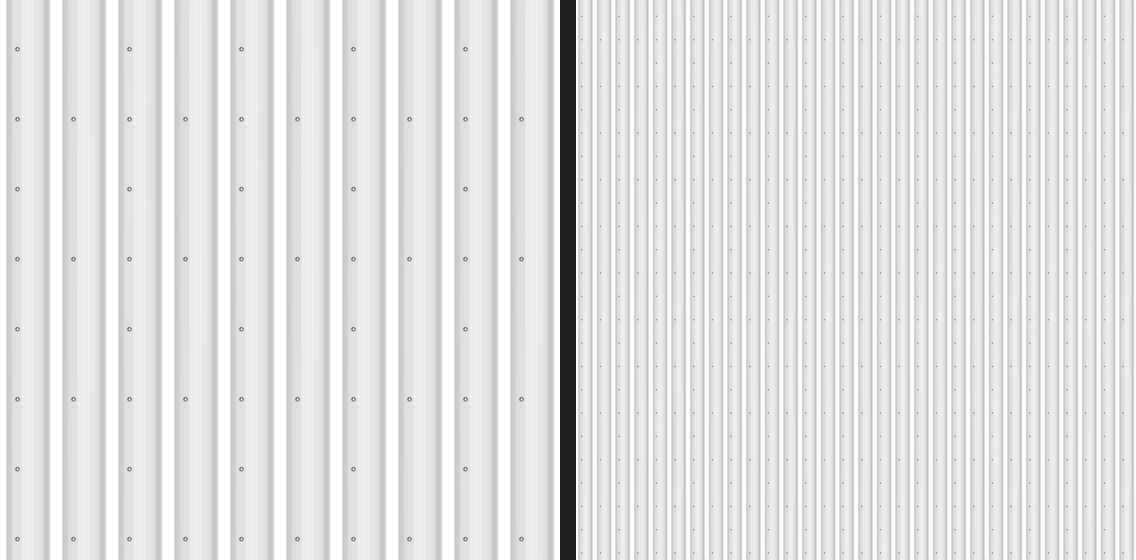
Left: one tile. Right: repeated 3 by 3.
Write a Shadertoy shader that draws this texture.

```glsl
// Ribbed white sheet metal: ten vertical ribs, each a profile of soft grey bands
// with fine creases, plus small ringed screws on a staggered grid.
// Counts are whole and the slow tonal drift is periodic, so the sheet tiles.

const float RIBS = 10.0;
const float SCREW_ROWS = 8.0;
const vec2 SCREW_POS = vec2(0.312, 0.297);  // inside one rib and row cell
const float SCREW_RADIUS = 0.0029;          // canvas units
const float TAU = 6.2831853;

const float CREST = 0.995;
const float FLANK = 0.77;
const float SHOULDER = 0.875;
const float PAN = 0.932;

float hash(float n) {
    return fract(sin(n * 91.37 + 4.1) * 4375.85);
}

// Smooth transition centred on an edge, never narrower than a pixel
float rise(float x, float edge, float width, float px) {
    float h = 0.5 * max(width, px);
    return smoothstep(edge - h, edge + h, x);
}

// Thin vertical crease, keeping its weight when below one pixel
float crease(float x, float center, float width, float px) {
    float w = max(width, px);
    return (width / w) * (1.0 - smoothstep(0.3 * w, w, abs(x - center)));
}

// Grey level across one rib, x in 0..1
float ribProfile(float x, float shade, float px) {
    float g = CREST;
    // Left flank and shoulder
    g = mix(g, FLANK + 0.025, rise(x, 0.113, 0.035, px));
    g = mix(g, FLANK + 0.055, rise(x, 0.185, 0.08, px));
    g = mix(g, SHOULDER + shade, rise(x, 0.217, 0.025, px));
    g += 0.018 * rise(x, 0.29, 0.12, px);
    // Flat pan
    g = mix(g, PAN, rise(x, 0.372, 0.016, px));
    // Right shoulder and flank
    g = mix(g, SHOULDER + 0.025 - shade, rise(x, 0.622, 0.02, px));
    g = mix(g, SHOULDER - 0.01, rise(x, 0.705, 0.06, px));
    g = mix(g, FLANK, rise(x, 0.782, 0.04, px));
    g += 0.025 * rise(x, 0.85, 0.06, px);
    g = mix(g, CREST, rise(x, 0.891, 0.045, px));
    // Fine folds in the pan
    float folds = crease(x, 0.375, 0.011, px) + 0.7 * crease(x, 0.435, 0.010, px)
                + 0.8 * crease(x, 0.548, 0.010, px) + crease(x, 0.622, 0.011, px);
    return g - 0.042 * folds;
}

// Screw head: soft contact shadow, dark rim, pale centre
float addScrew(float g, vec2 p, float px) {
    float d = length(p);
    float r = SCREW_RADIUS;
    float aa = max(px, 0.0006);
    g *= 1.0 - 0.12 * (1.0 - smoothstep(0.8 * r, 1.9 * r, d));
    float side = dot(p / max(d, 1e-5), vec2(-0.6, 0.8));
    float rim = 0.45 - 0.06 * side;
    float head = 0.92 - 0.03 * side;
    float ring = 1.0 - smoothstep(0.0003, 0.0003 + aa, abs(d - r));
    g = mix(g, head, 1.0 - smoothstep(r - aa, r, d));
    return mix(g, rim, 0.9 * ring);
}

void mainImage(out vec4 fragColor, in vec2 fragCoord) {
    vec2 uv = fragCoord / iResolution.xy;
    float px = 1.0 / iResolution.y;
    vec2 grid = vec2(RIBS, SCREW_ROWS);
    vec2 cell = floor(uv * grid);
    vec2 local = fract(uv * grid);

    // Slight difference between ribs and slow drift along each
    float seed = hash(cell.x);
    float shade = 0.012 * (seed - 0.5) - 0.008 * mod(cell.x, 2.0);
    shade += 0.004 * sin(TAU * (uv.y + seed));
    float g = ribProfile(local.x, shade, px * RIBS);

    // Odd ribs carry screws only on every second row
    if (mod(cell.x, 2.0) * mod(cell.y, 2.0) < 0.5) {
        g = addScrew(g, (local - SCREW_POS) / grid, px);
    }
    fragColor = vec4(vec3(clamp(g, 0.0, 1.0)), 1.0);
}
```
